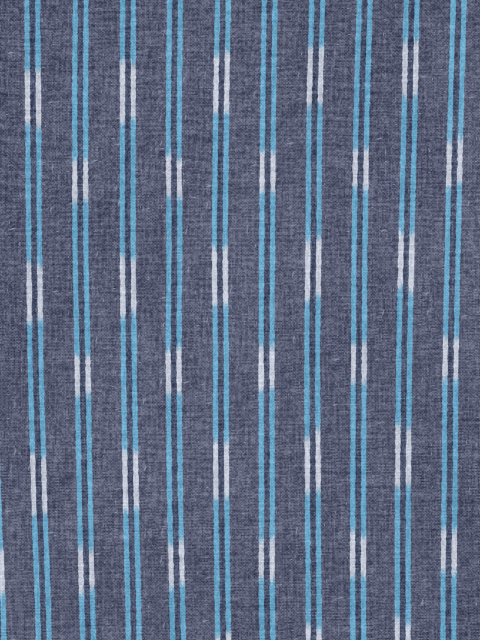
This texture is drawn by a WebGL 2 fragment shader. Its source:

```glsl
#version 300 es
precision highp float;
// Slate chambray cloth with paired blue ikat stripes broken by staggered white dashes.
uniform vec2 u_resolution;
out vec4 fragColor;

// Lengths are fractions of the canvas width
#define PITCH 0.0986        // distance between stripe pairs at the top
#define FIRST_PAIR 0.0694   // centre of the leftmost pair at the top
#define PAIR_OFFSET 0.0113  // pair centre to each stripe
#define HALF_WIDTH 0.0054   // half the width of a stripe
#define DASH_GAP 0.403      // vertical distance between dashes
#define THREADS 160.0       // weave threads across the canvas
#define GRAIN 0.17          // strength of the yarn mottling
#define SLUB_DENSITY 0.3    // share of cells holding a light fleck

const vec3 SLATE = vec3(0.345, 0.365, 0.455);
const vec3 SHADOW = vec3(0.27, 0.31, 0.41);
const vec3 BLUE = vec3(0.42, 0.67, 0.80);
const vec3 WHITE = vec3(0.80, 0.82, 0.87);
const vec3 FLECK = vec3(0.60, 0.65, 0.72);

float hash(vec2 p) {
    return fract(sin(dot(p, vec2(127.1, 311.7))) * 43758.5453);
}

float noise(vec2 p) {
    vec2 c = floor(p), f = fract(p);
    f = f * f * (3.0 - 2.0 * f);
    return mix(mix(hash(c), hash(c + vec2(1, 0)), f.x),
               mix(hash(c + vec2(0, 1)), hash(c + vec2(1, 1)), f.x), f.y);
}

// Signed yarn variation: fine grain, uneven threads both ways, plain weave
float weave(vec2 p) {
    float fine = noise(p * THREADS * 2.1) - 0.5;
    float weft = noise(p * vec2(35.0, 330.0)) - 0.5;
    float warp = noise(p * vec2(330.0, 35.0) + 71.0) - 0.5;
    vec2 phase = p * THREADS * 6.28318;
    return fine + 0.65 * weft + 0.55 * warp + 0.16 * sin(phase.x) * sin(phase.y);
}

// Coverage of short light flecks, one at most per cell
float slubs(vec2 p, float scale) {
    vec2 q = p * scale, cell = floor(q);
    if (hash(cell + scale) > SLUB_DENSITY) return 0.0;
    vec2 centre = 0.3 + 0.4 * vec2(hash(cell + 3.1), hash(cell + 8.7));
    vec2 d = q - cell - centre;
    if (hash(cell + 5.3) > 0.6) d = d.yx;
    d.y += 0.02 * sin(d.x * 18.0);
    float strength = 0.25 + 0.5 * hash(cell + 12.9);
    return strength * (1.0 - smoothstep(0.2, 1.0, length(d / vec2(0.22, 0.06))));
}

// White resist dash on one stripe; y runs downward
float dash(float pair, float side, float y) {
    float odd = mod(pair, 2.0);
    float start = mix(0.208 - 0.0083 * pair, 0.384 - 0.0047 * pair, odd);
    float k = max(0.0, floor((y - start) / DASH_GAP + 0.5));
    vec2 id = vec2(pair * 2.0 + side, k);
    float centre = start + k * DASH_GAP + 0.010 * (hash(id) - 0.5);
    float halfLength = mix(0.060, 0.043, odd) + 0.010 * (hash(id + 9.0) - 0.5);
    return 1.0 - smoothstep(-0.012, 0.012, abs(y - centre) - halfLength);
}

void main() {
    vec2 uv = gl_FragCoord.xy / u_resolution;
    float t = 1.0 - uv.y;
    vec2 p = vec2(uv.x, t * 4.0 / 3.0);
    float soft = max(0.0016, 0.7 / u_resolution.x);
    float yarn = weave(p);

    // Ground cloth with broad tonal drift and flecks
    float drift = noise(p * 4.0) + 0.5 * noise(p * 11.0) - 0.75;
    vec3 ground = SLATE + GRAIN * yarn + 0.035 * drift;
    ground = mix(ground, FLECK, max(slubs(p, 22.0), slubs(p + 4.7, 41.0)));

    // Pairs converge slightly downward and sway with the cloth
    float pitch = PITCH - 0.0049 * t;
    float first = FIRST_PAIR + 0.0208 * t * t;
    float pair = floor((p.x - first) / pitch + 0.5);
    float sway = 0.004 * (noise(vec2(pair * 7.3, p.y * 4.0)) - 0.5);
    float x = p.x - first - pair * pitch - sway;

    // Darker gap inside each pair
    float gap = 1.0 - smoothstep(-soft, soft, abs(x) - PAIR_OFFSET);
    vec3 color = mix(ground, SHADOW + GRAIN * yarn, 0.6 * gap);

    // Two dyed stripes with frayed edges
    float side = step(0.0, x);
    float fray = 0.0016 * (noise(vec2(pair * 9.0 + side * 4.0, p.y * 130.0)) - 0.5);
    float edge = abs(abs(x) - PAIR_OFFSET) - HALF_WIDTH - fray;
    float stripe = 1.0 - smoothstep(-soft, soft, edge);
    float bleed = 0.012 * (noise(p * vec2(300.0, 60.0)) - 0.5);
    vec3 dye = mix(BLUE, WHITE, dash(pair, side, p.y + bleed));
    dye += 0.11 * yarn + 0.03 * drift;
    color = mix(color, dye, 0.94 * stripe);

    fragColor = vec4(clamp(color, 0.0, 1.0), 1.0);
}
```
